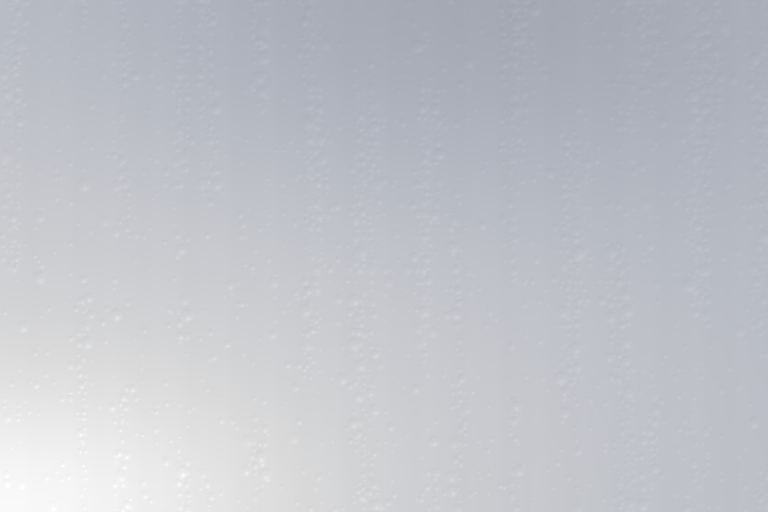
This texture is drawn by a Shadertoy shader. Its source:

```glsl
// Draws pale backlit misted glass with fine water droplets gathered in vertical trails.
#define TRAIL_SPACING 0.095
#define TRAIL_DENSITY 0.85
#define STRAY_DENSITY 0.09
#define LARGEST_CELL 0.031
#define CELL_SHRINK 0.68
#define DROP_LAYERS 3
#define DROP_RELIEF 0.034
#define GLINT_GAIN 0.05
#define BASE_TONE 0.715
#define LIGHT_DIR normalize(vec2(0.35, -0.94))

vec3 hash3(vec2 p) {
    vec3 q = fract(p.xyx * vec3(0.1031, 0.1030, 0.0973));
    q += dot(q, q.yxz + 33.33);
    return fract((q.xxy + q.yzz) * q.zyx);
}

// Soft light from the lower left, with a cool shadow along the top.
vec3 glassColor(vec2 uv) {
    vec2 s = uv * uv;
    vec2 t = uv - vec2(0.6, 1.0);
    float wideGlow = 0.13 * exp(-1.3 * (s.x + s.y));
    float cornerGlow = 0.13 * exp(-9.0 * s.x - 16.0 * s.y);
    float topShade = 0.075 * exp(-4.0 * t.x * t.x - 6.0 * t.y * t.y);
    float tone = BASE_TONE + wideGlow + cornerGlow - topShade;
    vec3 coolTint = vec3(-0.016, 0.0, 0.042);
    return tone + coolTint * (1.0 - smoothstep(0.68, 0.88, tone));
}

// Irregular vertical bands that swell and fade along their height.
float trailDensity(vec2 p) {
    float column = floor(p.x / TRAIL_SPACING);
    float density = 0.0;
    for (int i = -1; i <= 1; i++) {
        float id = column + float(i);
        vec3 rnd = hash3(vec2(id + 11.0, 4.7));
        float sway = 0.006 * sin(p.y * 9.0 + rnd.y * 6.3);
        float center = (id + 0.2 + 0.6 * rnd.x) * TRAIL_SPACING + sway;
        float spread = smoothstep(0.45, 1.0, p.y) * smoothstep(0.5, 1.1, p.x);
        float halfWidth = mix(0.010, 0.026, rnd.z) + 0.022 * spread;
        float band = 1.0 - smoothstep(0.55, 1.15, abs(p.x - center) / halfWidth);
        float wave = sin(p.y * (3.0 + 4.0 * rnd.x) + rnd.z * 6.3)
                   + 0.5 * sin(p.y * 17.0 + rnd.y * 6.3);
        density = max(density, band * smoothstep(-1.0, 0.6, wave));
    }
    return density;
}

// Relief of one drop: dark upper rim, pale lower rim and a small glint.
float dropShade(vec2 d, float glint) {
    float r = length(d);
    float slope = dot(d, LIGHT_DIR) * smoothstep(0.15, 0.85, r);
    float spot = 1.0 - smoothstep(0.1, 0.5, length(d - 0.5 * LIGHT_DIR));
    return DROP_RELIEF * (slope + 0.12) + glint * spot;
}

// Jittered cellular drops, painted from the finest layer to the largest.
float dropRelief(vec2 p, float glint) {
    float relief = 0.0;
    for (int layer = DROP_LAYERS - 1; layer >= 0; layer--) {
        float cell = LARGEST_CELL * pow(CELL_SHRINK, float(layer));
        vec2 home = floor(p / cell);
        for (int y = -1; y <= 1; y++)
        for (int x = -1; x <= 1; x++) {
            vec2 id = home + vec2(x, y);
            vec2 seed = id + 57.0 * float(layer + 1);
            vec3 rnd = hash3(seed);
            vec3 kind = hash3(seed + 131.0);
            vec2 center = (id + 0.5 + 0.55 * (rnd.xy - 0.5)) * cell;
            float chance = STRAY_DENSITY + TRAIL_DENSITY * trailDensity(center);
            chance *= layer == 0 ? 0.5 : 0.85;
            if (kind.x > chance) continue;
            float radius = cell * mix(0.22, 0.43, rnd.z);
            vec2 d = (p - center) / radius;
            d.x *= mix(0.95, 1.15, kind.y);
            float blur = 1.2 / (iResolution.y * radius) + 0.08;
            float cover = 1.0 - smoothstep(1.0 - blur, 1.0 + blur, length(d));
            float strength = mix(0.45, 1.0, kind.z);
            relief = mix(relief, strength * dropShade(d, glint), cover);
        }
    }
    return relief;
}

void mainImage(out vec4 fragColor, in vec2 fragCoord) {
    vec2 uv = fragCoord / iResolution.xy;
    vec2 p = fragCoord / iResolution.y;
    vec3 color = glassColor(uv);

    // Faint runs left on the mist between the drops.
    float runs = sin(p.x * 61.0 + sin(p.y * 2.0)) + 0.6 * sin(p.x * 143.0 + 1.7);
    color += 0.0018 * runs;

    // Drops catch more light close to the glow and fade toward the right.
    float nearLight = exp(-1.6 * dot(uv, uv));
    float glint = GLINT_GAIN * mix(0.3, 1.0, nearLight);
    color += dropRelief(p, glint) * mix(0.7, 1.15, nearLight);
    fragColor = vec4(clamp(color, 0.0, 1.0), 1.0);
}
```
